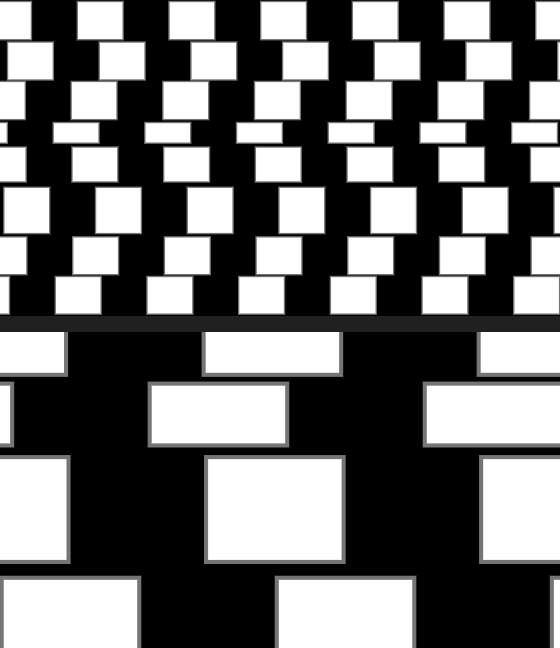
Top, the full canvas; bottom, a detail of the centre.
A Shadertoy shader for this pattern:

```glsl
// Cafe wall illusion: shifted rows of white, grey-outlined bricks on black.

// All lengths are fractions of the canvas height.
const int ROWS = 8;
const float PERIOD = 0.29016;       // distance between neighbouring bricks
const float BRICK_FILL = 0.5;       // brick width as a share of the period
const float OUTLINE_WIDTH = 0.0043;
const vec3 BACKGROUND = vec3(0.0);
const vec3 BRICK_COLOR = vec3(1.0);
const vec3 OUTLINE_COLOR = vec3(0.46);

// Per row, top to bottom: centre height, half height, shift in periods.
const vec3 ROW[ROWS] = vec3[ROWS](
    vec3(0.9348, 0.0605, 0.093),
    vec3(0.8069, 0.0600, 0.332),
    vec3(0.6819, 0.0604, 0.026),
    vec3(0.5796, 0.0326, 0.830),
    vec3(0.4794, 0.0553, 0.035),
    vec3(0.3341, 0.0733, 0.292),
    vec3(0.1906, 0.0598, 0.043),
    vec3(0.0654, 0.0596, 0.853)
);

// Signed distance to a sharp-cornered box; offsets keep its corners square.
float boxDistance(vec2 p, vec2 halfSize) {
    vec2 d = abs(p) - halfSize;
    return max(d.x, d.y);
}

// Antialiased coverage of the region where the distance is negative.
float coverage(float dist, float pixel) {
    return clamp(0.5 - dist / pixel, 0.0, 1.0);
}

void mainImage(out vec4 fragColor, in vec2 fragCoord) {
    float pixel = 1.0 / iResolution.y;
    vec2 uv = fragCoord * pixel;
    vec3 color = BACKGROUND;

    for (int i = 0; i < ROWS; i++) {
        // Repeat across, measured from the nearest brick centre
        float cell = fract(uv.x / PERIOD - ROW[i].z + 0.5) - 0.5;
        vec2 p = vec2(cell * PERIOD, uv.y - ROW[i].x);
        float dist = boxDistance(p, vec2(0.5 * BRICK_FILL * PERIOD, ROW[i].y));

        // Outline straddles the brick edge, with the white face inside it
        color = mix(color, OUTLINE_COLOR, coverage(dist - 0.5 * OUTLINE_WIDTH, pixel));
        color = mix(color, BRICK_COLOR, coverage(dist + 0.5 * OUTLINE_WIDTH, pixel));
    }

    fragColor = vec4(color, 1.0);
}
```
